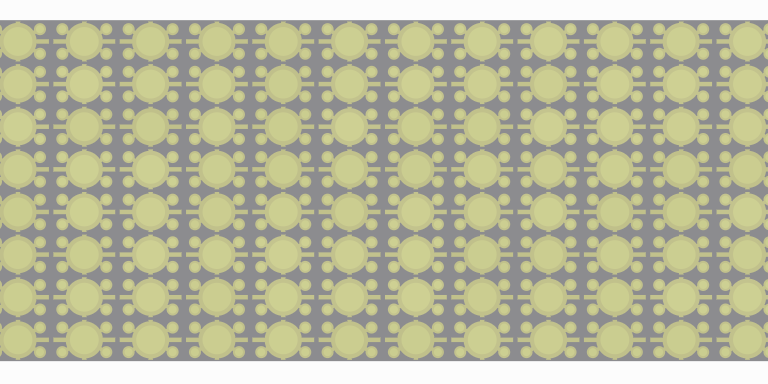
Give the GLSL for this pattern, as a WebGL 1 fragment shader.

```glsl
precision mediump float;

uniform vec2 u_resolution;

float hash(vec2 p) {
  return fract(sin(dot(p, vec2(127.1, 311.7))) * 43758.5453);
}

float boxDistance(vec2 p, vec2 halfSize) {
  vec2 d = abs(p) - halfSize;
  return length(max(d, 0.0)) + min(max(d.x, d.y), 0.0);
}

float segmentDistance(vec2 p, vec2 end) {
  float t = clamp(dot(p, end) / dot(end, end), 0.0, 1.0);
  return length(p - end * t);
}

// Antialiased coverage of a signed distance
float fill(float d) {
  return clamp(0.5 - d * u_resolution.y, 0.0, 1.0);
}

void main() {
  // Lengths are in canvas heights
  vec2 p = gl_FragCoord.xy / u_resolution.y;

  // Repeating cells, with the motif at each centre
  vec2 cellSize = vec2(0.1727, 0.111);
  vec2 grid = (p - vec2(-0.0395, 0.0595)) / cellSize;
  vec2 cell = floor(grid);
  vec2 q = abs((fract(grid) - 0.5) * cellSize);

  // Hub, corner knobs, diagonal arms and straight bars
  vec2 knobCentre = vec2(0.0573, 0.032);
  float hub = length(q);
  float knob = length(q - knobCentre);
  float body = min(hub - 0.0485, knob - 0.0156);
  body = min(body, segmentDistance(q, knobCentre) - 0.0052);
  body = min(body, boxDistance(q, vec2(0.0805, 0.0058)));
  body = min(body, boxDistance(q, vec2(0.0058, 0.0520)));
  float face = min(hub - 0.0375, knob - 0.0104);

  // Slight tint change between repeats
  float tint = (hash(cell) - 0.5) * 0.016;
  vec3 color = vec3(0.55, 0.55, 0.56);
  color = mix(color, vec3(0.76, 0.76, 0.55) + tint, fill(body));
  color = mix(color, vec3(0.80, 0.81, 0.57) + tint, fill(face));

  // White margins above and below the eight rows
  float band = abs(p.y - 0.5035) - 0.444;
  color = mix(vec3(0.99), color, fill(band));

  gl_FragColor = vec4(color, 1.0);
}
```
